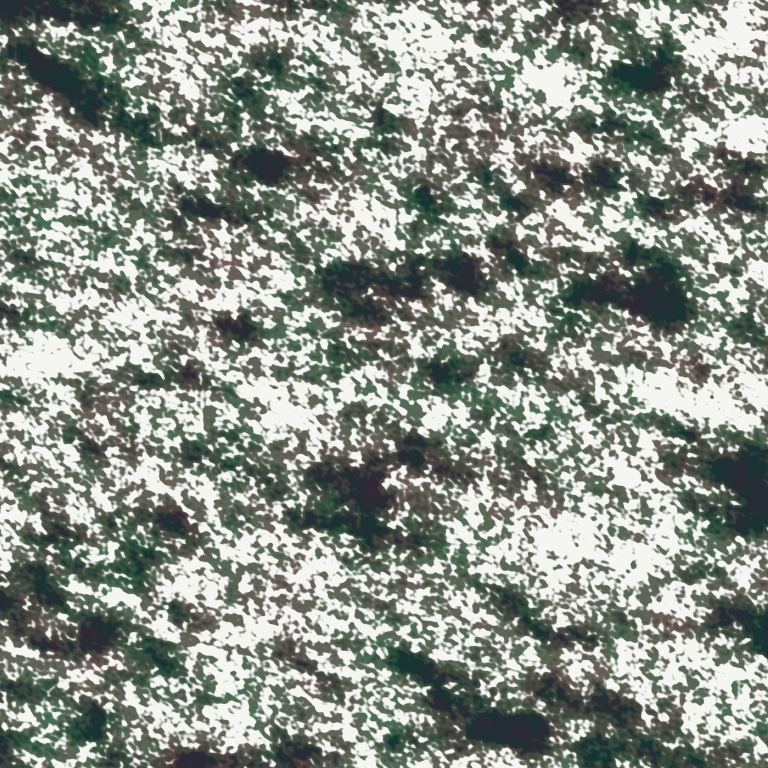
Write a Shadertoy shader that draws this texture.

```glsl
#define SNOW      vec3(0.960, 0.963, 0.950)
#define FOLIAGE   vec3(0.365, 0.395, 0.340)
#define SHADOW    vec3(0.245, 0.290, 0.245)
#define DEEP      vec3(0.125, 0.185, 0.205)
#define SLOPE     0.22   // downhill shear of the layers
#define BASE_FREQ 4.0    // broadest patches per canvas
#define STRETCH   2.1    // flattening of the broadest patches
#define COVER     0.10   // level at which snow is half visible
#define SOFTNESS  0.17   // half width of the snow edge
#define TINT      0.10   // strength of the green and brown drift

vec2 gradientAt(vec2 cell) {
    vec3 h = fract(cell.xyx * vec3(0.1031, 0.1030, 0.0973));
    h += dot(h, h.yzx + 33.33);
    float angle = 6.2831853 * fract((h.x + h.y) * h.z);
    return vec2(cos(angle), sin(angle));
}

float gradientNoise(vec2 p) {
    vec2 cell = floor(p), f = fract(p);
    vec2 u = f * f * f * (f * (f * 6.0 - 15.0) + 10.0);
    vec2 e = vec2(0.0, 1.0);
    float a = dot(gradientAt(cell), f);
    float b = dot(gradientAt(cell + e.yx), f - e.yx);
    float c = dot(gradientAt(cell + e.xy), f - e.xy);
    float d = dot(gradientAt(cell + e.yy), f - e.yy);
    return mix(mix(a, b, u.x), mix(c, d, u.x), u.y);
}

// Sums three octaves, rounder as they get finer.
float layers(vec2 p, float freq, float stretch, vec3 weights) {
    float sum = 0.0;
    for (int i = 0; i < 3; i++) {
        vec2 offset = vec2(17.3, 41.7) * float(i + 1) + freq;
        sum += weights[i] * gradientNoise(p * freq * vec2(1.0, stretch) + offset);
        freq *= 2.03;
        stretch = mix(stretch, 1.0, 0.25);
    }
    return sum;
}

void mainImage(out vec4 fragColor, in vec2 fragCoord) {
    vec2 p = fragCoord / iResolution.y;
    p.y += SLOPE * p.x;

    // Broad patches and fine grains share one height field
    float patches = layers(p, BASE_FREQ, STRETCH, vec3(0.52, 0.46, 0.45));
    float grains = layers(p, BASE_FREQ * 8.3, 1.25, vec3(0.55, 0.70, 0.62));
    float hollow = smoothstep(0.18, 0.42, -patches);
    float height = patches + grains - 0.35 * hollow;

    // Ground tones, darkest inside the hollows
    float shade = patches + 0.35 * grains - 0.06 * hollow;
    vec3 ground = mix(DEEP, SHADOW, smoothstep(-0.40, -0.20, shade));
    ground = mix(ground, FOLIAGE, smoothstep(-0.22, -0.03, shade));

    // Slow drift between green and brown
    float hue = gradientNoise(p * 9.0 + 71.0) + 0.8 * gradientNoise(p * 38.0 + 23.0);
    ground += TINT * hue * vec3(0.9, -0.4, 0.1);

    // Snow showing between the clumps
    float pixel = 0.5 * fwidth(height);
    float edge = max(SOFTNESS, pixel);
    float snow = smoothstep(COVER - edge, COVER + edge, height);
    fragColor = vec4(mix(ground, SNOW, snow), 1.0);
}
```
